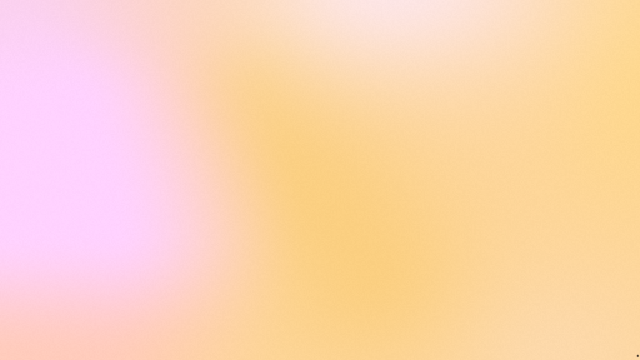
Reproduce this background procedurally as a WebGL 2 fragment shader.

```glsl
#version 300 es
precision highp float;

uniform vec2 u_resolution;
out vec4 fragColor;

const vec3 APRICOT = vec3(0.992, 0.837, 0.605);
const vec3 GOLD = vec3(0.984, 0.812, 0.505);
const vec3 AMBER = vec3(0.996, 0.843, 0.545);
const vec3 CREAM = vec3(0.990, 0.850, 0.670);
const vec3 PETAL = vec3(0.992, 0.900, 0.905);
const vec3 LILAC = vec3(1.000, 0.822, 1.000);
const vec3 MAUVE = vec3(0.982, 0.820, 0.935);
const vec3 BLUSH = vec3(1.000, 0.797, 0.735);
const vec3 INK = vec3(0.08, 0.06, 0.05);

// Soft elliptical falloff, 1 at the center
float glow(vec2 p, vec2 center, vec2 radius) {
  vec2 d = (p - center) / radius;
  return exp(-dot(d, d));
}

float segmentDistance(vec2 p, vec2 a, vec2 b) {
  vec2 ab = b - a;
  float t = clamp(dot(p - a, ab) / dot(ab, ab), 0.0, 1.0);
  return length(p - a - ab * t);
}

// Soft band around a segment
float ridge(vec2 p, vec2 a, vec2 b, float width) {
  float d = segmentDistance(p, a, b) / width;
  return exp(-d * d);
}

// Coverage of the left field, with a curved, feathered border
float leftField(vec2 p) {
  float border = 0.515 + 0.07 * cos((p.y - 0.33) * 4.7);
  float feather = 0.28 + 0.14 * smoothstep(0.75, 1.0, p.y);
  return 1.0 - smoothstep(border - feather, border + feather, p.x);
}

vec3 leftColor(vec2 p) {
  vec3 color = mix(LILAC, BLUSH, smoothstep(0.36, 0.0, p.y));
  return mix(color, MAUVE, smoothstep(0.7, 1.05, p.y));
}

float hash(vec2 cell) {
  vec3 q = fract(cell.xyx * 0.1031);
  q += dot(q, q.yzx + 33.33);
  return fract((q.x + q.y) * q.z);
}

// Paper grain: one random value per small cell
float grain(vec2 p, float cells) {
  return hash(floor(p * cells)) - 0.5;
}

void main() {
  vec2 p = gl_FragCoord.xy / u_resolution.y;
  float aspect = u_resolution.x / u_resolution.y;

  // Warm ground with golden and cream areas
  vec3 color = APRICOT;
  color = mix(color, AMBER, glow(p, vec2(aspect, 0.84), vec2(0.26, 0.42)));
  color = mix(color, CREAM, glow(p, vec2(1.53, 0.0), vec2(0.32, 0.25)));
  color = mix(color, GOLD, ridge(p, vec2(0.72, 0.74), vec2(1.02, 0.26), 0.27));

  // Pale light from the top edge, then the pink left side
  color = mix(color, PETAL, glow(p, vec2(1.09, 1.04), vec2(0.48, 0.27)));
  color = mix(color, leftColor(p), leftField(p));

  color += 0.012 * grain(p, 288.0);

  // Small corner dot
  float dotDistance = length(p - vec2(aspect - 0.006, 0.0115)) - 0.0025;
  float edge = 1.0 / u_resolution.y;
  color = mix(color, INK, 1.0 - smoothstep(-edge, edge, dotDistance));

  fragColor = vec4(clamp(color, 0.0, 1.0), 1.0);
}
```
